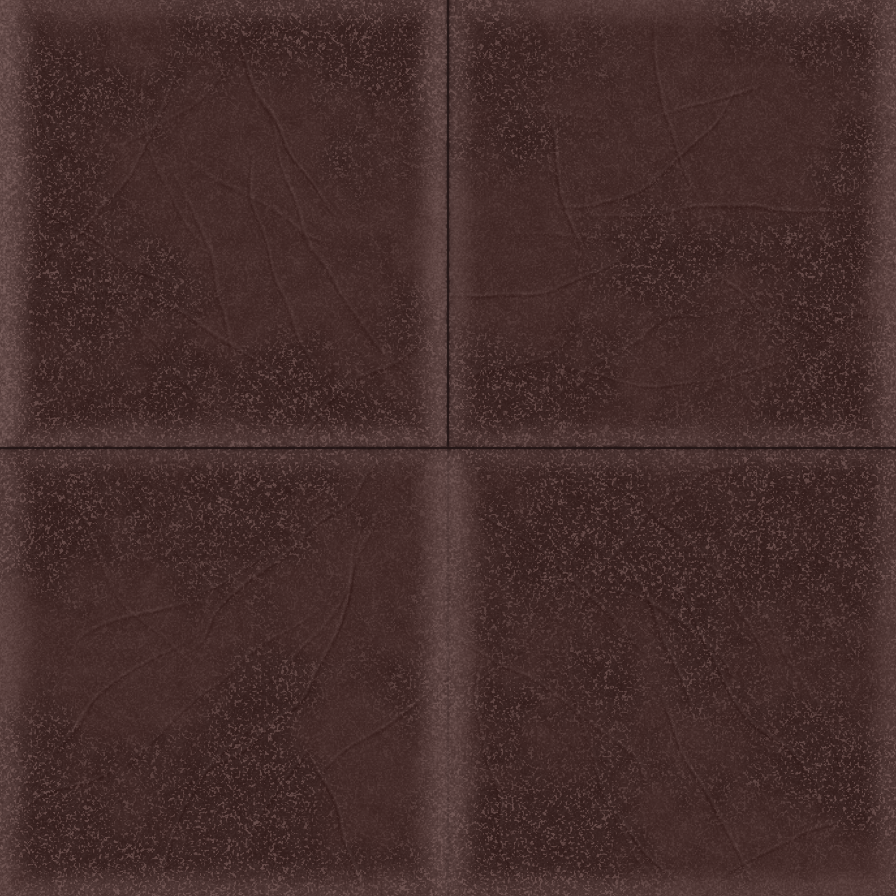
This texture is drawn by a WebGL 2 fragment shader. Its source:

```glsl
#version 300 es
precision highp float;

uniform vec2 u_resolution;
out vec4 outColor;

const float TILES = 2.0;
const vec3 DARK = vec3(0.222, 0.138, 0.131);
const vec3 LEATHER = vec3(0.268, 0.172, 0.163);
const vec3 SPECK = vec3(0.385, 0.280, 0.270);
const vec3 WORN = vec3(0.470, 0.365, 0.355);
const vec3 SEAM = vec3(0.125, 0.075, 0.075);
const float GRAIN_FREQ = 430.0;
const float PATCH_FREQ = 7.0;
const float SEAM_HALF = 0.0012;
const float WEAR_MIN = 0.026;
const float WEAR_MAX = 0.050;
const int CREASES = 15;
const float CREASE_WIDTH = 0.0036;
const float CREASE_DEPTH = 0.038;
// Main crease direction of each tile, from the lower left, row by row
const float CREASE_ANGLE[4] = float[4](0.65, -0.95, -0.85, 0.32);
// Wear of each tile's left, right, bottom and top sides, in the same order
const vec4 SIDE_WEAR[4] = vec4[4](
  vec4(0.65, 0.80, 0.55, 0.45), vec4(0.75, 0.50, 0.50, 0.40),
  vec4(0.95, 0.85, 0.60, 0.45), vec4(0.55, 0.75, 0.50, 0.45));

float hash(vec2 p) {
  vec3 q = fract(vec3(p.xyx) * 0.1031);
  q += dot(q, q.yzx + 33.33);
  return fract((q.x + q.y) * q.z);
}

float noise(vec2 p) {
  vec2 i = floor(p), f = fract(p);
  f = f * f * (3.0 - 2.0 * f);
  return mix(mix(hash(i), hash(i + vec2(1, 0)), f.x),
             mix(hash(i + vec2(0, 1)), hash(i + vec2(1, 1)), f.x), f.y);
}

float fbm(vec2 p) {
  float sum = 0.0, amp = 0.5;
  for (int i = 0; i < 5; i++) {
    sum += amp * noise(p);
    p = mat2(1.6, 1.2, -1.2, 1.6) * p + 7.3;
    amp *= 0.5;
  }
  return sum;
}

// Embossed curved wrinkles: a lit ridge beside a shaded groove
float creases(vec2 local, int tile) {
  float relief = 0.0;
  vec2 shift = float(tile) * vec2(17.0, 31.0);
  vec2 warp = vec2(noise(local * 9.0 + shift), noise(local * 9.0 + 57.0)) - 0.5;
  for (int i = 0; i < CREASES; i++) {
    vec2 seed = shift + vec2(float(i) * 3.7, 5.0);
    // Stratified origins spread the wrinkles over the tile
    vec2 slot = vec2(i % 4, i / 4) / 4.0;
    vec2 origin = 0.08 + 0.84 * (slot + 0.25 * vec2(hash(seed), hash(seed + 1.3)));
    float angle = CREASE_ANGLE[tile] + 0.9 * (hash(seed + 2.6) - 0.5);
    if (i % 5 == 3) angle += 1.5;
    float reach = mix(0.14, 0.46, hash(seed + 4.1));
    float bend = 2.2 * (hash(seed + 5.9) - 0.5);
    float c = cos(angle), s = sin(angle);
    vec2 p = mat2(c, -s, s, c) * (local - origin + 0.035 * warp);
    float d = (p.y - bend * p.x * p.x) / sqrt(1.0 + 4.0 * bend * bend * p.x * p.x);
    float ridge = d / CREASE_WIDTH;
    float groove = ridge + (c < 0.0 ? -1.7 : 1.7);
    float fade = 1.0 - smoothstep(0.5 * reach, reach, abs(p.x));
    relief += fade * mix(0.4, 1.0, hash(seed + 8.2))
            * (exp(-ridge * ridge) - 0.9 * exp(-groove * groove));
  }
  return clamp(relief, -1.2, 1.2);
}

// Rubbed bands at two opposite sides, wider where the wear is stronger
vec2 edgeWear(vec2 dist, vec2 strength, float ragged) {
  vec2 width = mix(vec2(WEAR_MIN), vec2(WEAR_MAX), strength);
  return strength * (1.0 - smoothstep(0.08 * width, width, dist + 0.014 * ragged));
}

void main() {
  vec2 uv = gl_FragCoord.xy / u_resolution;
  vec2 cell = min(floor(uv * TILES), TILES - 1.0);
  vec2 local = uv * TILES - cell;
  int tile = int(cell.x + TILES * cell.y);
  float pixel = 1.0 / min(u_resolution.x, u_resolution.y);

  // Fine grain, denser in soft patches away from the tile centres
  float grain = noise(uv * GRAIN_FREQ);
  float fineGrain = noise(uv * GRAIN_FREQ * 1.6 + 91.0);
  float mottling = fbm(uv * PATCH_FREQ + 3.0);
  float spread = mottling + 0.5 * (length(local - 0.5) - 0.36) + 0.16 * (fbm(uv * 45.0) - 0.48);
  float rough = smoothstep(0.34, 0.66, spread);
  float speck = smoothstep(0.52, 0.80, 0.55 * grain + 0.45 * fineGrain);
  vec3 color = mix(LEATHER, DARK, rough * 0.95);
  color = mix(color, SPECK, speck * mix(0.22, 0.95, rough));
  color += 0.045 * (fineGrain - 0.5) + 0.04 * (fbm(uv * 60.0) - 0.48);

  // Wrinkles
  color += CREASE_DEPTH * creases(local, tile) * mix(1.0, 0.75, rough);

  // Pale worn borders on all four sides, speckled by the grain
  float ragged = fbm(uv * 22.0 + 11.0) - 0.5 + 0.6 * (grain - 0.5);
  vec4 side = SIDE_WEAR[tile];
  vec2 across = edgeWear(vec2(local.x, 1.0 - local.x) / TILES, side.xy, ragged);
  vec2 upright = edgeWear(vec2(local.y, 1.0 - local.y) / TILES, side.zw, ragged);
  float wear = max(max(across.x, across.y), max(upright.x, upright.y));
  color = mix(color, WORN, wear * mix(0.35, 1.0, 0.5 * grain + 0.5 * fineGrain));

  // Dark seams between tiles; the lower upright one is nearly rubbed away
  vec2 seamDist = abs(uv - 0.5) + 0.0008 * (grain - 0.5);
  vec2 line = 1.0 - smoothstep(vec2(SEAM_HALF - 0.5 * pixel), vec2(SEAM_HALF + pixel), seamDist);
  vec2 shade = exp(-seamDist / 0.003);
  vec2 strength = vec2(mix(0.15, 0.9, smoothstep(0.49, 0.505, uv.y)), 0.9);
  vec2 seam = strength * max(line, 0.4 * shade);
  color = mix(color, SEAM, max(seam.x, seam.y));

  outColor = vec4(color, 1.0);
}
```
